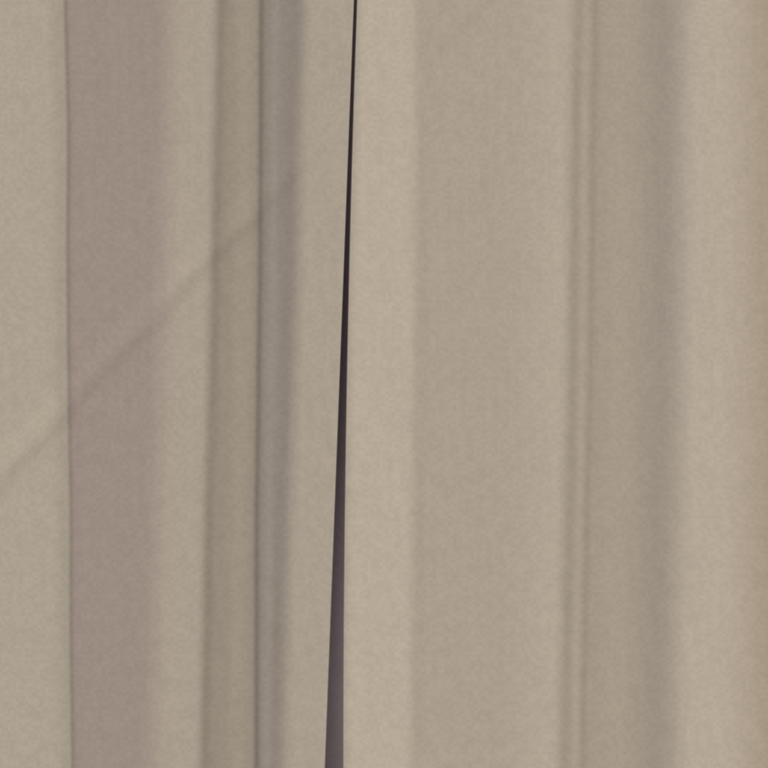
Write a WebGL 1 fragment shader that draws this texture.

```glsl
precision highp float;

uniform vec2 u_resolution;

const vec3 CREAM = vec3(0.725, 0.678, 0.606);
const vec3 SAND = vec3(0.713, 0.662, 0.595);
const vec3 MAUVE = vec3(0.655, 0.592, 0.548);
const vec3 TAUPE = vec3(0.668, 0.616, 0.553);
const vec3 OLIVE = vec3(0.632, 0.583, 0.520);
const vec3 GREY = vec3(0.600, 0.556, 0.512);
const vec3 TAN = vec3(0.640, 0.575, 0.490);
const vec3 SLIT_DARK = vec3(0.190, 0.155, 0.165);
const vec3 SLIT_PALE = vec3(0.365, 0.320, 0.325);
const float WEAVE_FINE = 260.0;
const float WEAVE_COARSE = 90.0;
const float WEAVE_AMOUNT = 0.045;
const float MOTTLE_AMOUNT = 0.022;

float hash(vec2 p) {
  return fract(sin(dot(p, vec2(127.1, 311.7))) * 43758.5453);
}

float noise(vec2 p) {
  vec2 i = floor(p), f = fract(p);
  f = f * f * (3.0 - 2.0 * f);
  return mix(mix(hash(i), hash(i + vec2(1.0, 0.0)), f.x),
             mix(hash(i + vec2(0.0, 1.0)), hash(i + vec2(1.0, 1.0)), f.x), f.y);
}

// Signed distance to a nearly vertical line from its bottom and top x.
float fromLine(vec2 p, float bottom, float top) {
  return p.x - mix(bottom, top, p.y);
}

float rise(float d, float width) {
  return smoothstep(-width, width, d);
}

float crease(float d, float width) {
  return exp(-d * d / (width * width));
}

// Broad folds, laid from left to right.
vec3 foldColour(vec2 p) {
  vec3 c = CREAM;
  c = mix(c, MAUVE, rise(fromLine(p, 0.093, 0.085), 0.004));
  c = mix(c, SAND, rise(fromLine(p, 0.198, 0.222), 0.022));
  c = mix(c, OLIVE, rise(fromLine(p, 0.260, 0.283), 0.012));
  c = mix(c, GREY, rise(fromLine(p, 0.333, 0.338), 0.006));
  c = mix(c, SAND, rise(fromLine(p, 0.368, 0.396), 0.016));
  c = mix(c, TAUPE, rise(fromLine(p, 0.538, 0.546), 0.016));
  c = mix(c, SAND * 0.98, rise(fromLine(p, 0.685, 0.705), 0.050));
  c = mix(c, OLIVE * 1.01, rise(fromLine(p, 0.727, 0.748), 0.016));
  c = mix(c, GREY * 0.98, rise(fromLine(p, 0.845, 0.855), 0.040));
  c = mix(c, SAND * 0.99, rise(fromLine(p, 0.875, 0.887), 0.028));
  return mix(c, TAN, 0.9 * smoothstep(0.935, 1.02, p.x));
}

// Thin shadows and highlights along the folds.
float foldShade(vec2 p) {
  float s = 1.0;
  s -= 0.08 * crease(fromLine(p, 0.094, 0.087), 0.003);
  s -= 0.05 * crease(fromLine(p, 0.088, 0.078), 0.012);
  s -= 0.08 * crease(fromLine(p, 0.265, 0.287), 0.007);
  s += 0.05 * crease(fromLine(p, 0.308, 0.318), 0.014);
  s -= 0.15 * crease(fromLine(p, 0.334, 0.339), 0.004);
  s += 0.05 * crease(fromLine(p, 0.348, 0.358), 0.007);
  s -= 0.03 * crease(fromLine(p, 0.360, 0.388), 0.008);
  s -= 0.035 * crease(fromLine(p, 0.541, 0.549), 0.008);
  s -= 0.05 * crease(fromLine(p, 0.733, 0.754), 0.007);
  s += 0.035 * crease(fromLine(p, 0.747, 0.765), 0.006);
  s -= 0.05 * crease(fromLine(p, 0.758, 0.777), 0.005);
  s += 0.02 * crease(fromLine(p, 0.800, 0.810), 0.020);
  return s;
}

// Faint slanted wrinkles crossing the cloth.
float wrinkles(vec2 p) {
  float wobble = 0.012 * (noise(p * 14.0) - 0.5);
  float d = p.y - 0.462 - 1.05 * (p.x - 0.09) + wobble;
  float s = 0.040 * crease(d, 0.012) - 0.022 * crease(d - 0.035, 0.018);
  s *= 1.0 - smoothstep(0.30, 0.46, p.x);
  float upper = p.y - 0.935 - (p.x - 0.575) + wobble;
  return s + 0.025 * crease(upper, 0.010) * crease(p.x - 0.60, 0.05);
}

void main() {
  vec2 p = gl_FragCoord.xy / u_resolution;
  float pixel = 1.0 / u_resolution.x;
  vec2 cloth = p;
  cloth.x += 0.003 * (noise(vec2(p.x * 12.0, p.y * 6.0)) - 0.5);

  vec3 colour = foldColour(cloth) * (foldShade(cloth) - wrinkles(p));

  // Narrow opening that widens toward the bottom.
  float left = p.x - (0.423 + 0.038 * p.y);
  float right = 0.447 + 0.018 * p.y * p.y - p.x;
  float across = clamp(left / max(left + right, 0.001), 0.0, 1.0);
  vec3 slit = mix(SLIT_PALE, SLIT_DARK, smoothstep(0.05, 0.65, p.y));
  slit *= mix(0.85, 1.12, across);
  colour *= 1.0 - 0.07 * crease(max(-right, 0.0), 0.007);
  float open = rise(left, 1.2 * pixel) * rise(right, 1.2 * pixel);
  colour = mix(colour, slit, open);

  // Woven grain and soft mottling.
  float fine = noise(p * WEAVE_FINE) - 0.5;
  float coarse = noise(p * WEAVE_COARSE * vec2(1.2, 0.8) + 17.0) - 0.5;
  colour *= 1.0 + WEAVE_AMOUNT * fine + MOTTLE_AMOUNT * coarse;
  gl_FragColor = vec4(colour, 1.0);
}
```
